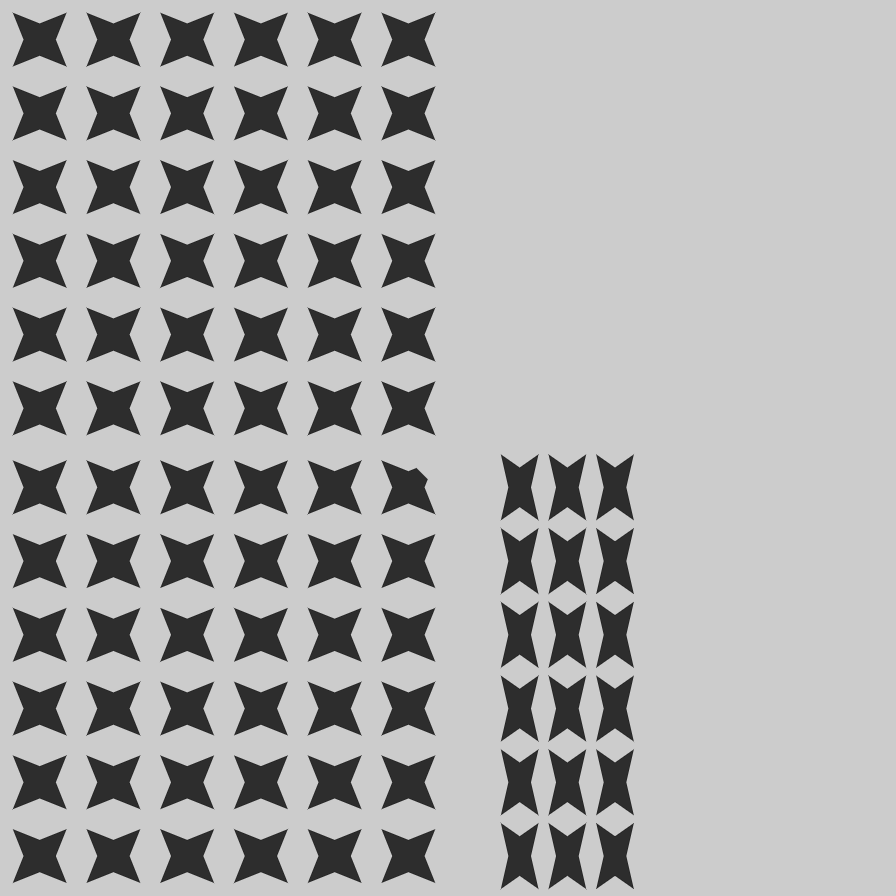
This pattern is drawn by a Shadertoy shader. Its source:

```glsl
// Draws three grids of dark four-pointed stars on pale grey, one star with a cut tip.
#define PAPER vec3(0.80)
#define INK vec3(0.175)
#define RIM vec3(0.135)
#define RIM_WIDTH 0.0008
#define NOTCH 0.6
#define PITCH 0.0823
#define NARROW_PITCH 0.0532
#define SQUARE_HALF vec2(0.0300)
#define NARROW_HALF vec2(0.0210, 0.0368)
#define TIP_CUT 1.02

// Signed distance to the edges of a star whose tips sit at the corners of a box.
float starDistance(vec2 p, vec2 halfSize) {
    vec2 q = abs(p) / halfSize;
    float slope = 1.0 - NOTCH;
    float upper = (q.y - slope * q.x - NOTCH) / length(vec2(slope, 1.0) / halfSize);
    float side = (q.x - slope * q.y - NOTCH) / length(vec2(1.0, slope) / halfSize);
    return max(upper, side);
}

// Index of the nearest cell in a bounded grid.
vec2 nearestCell(vec2 p, vec2 first, vec2 pitch, vec2 count) {
    return clamp(floor((p - first) / pitch + 0.5), vec2(0.0), count - 1.0);
}

float starGrid(vec2 p, vec2 first, vec2 pitch, vec2 count, vec2 halfSize) {
    vec2 cell = nearestCell(p, first, pitch, count);
    return starDistance(p - first - cell * pitch, halfSize);
}

void mainImage(out vec4 fragColor, in vec2 fragCoord) {
    vec2 uv = fragCoord / iResolution.xy;
    float pixel = 1.0 / min(iResolution.x, iResolution.y);

    vec2 squarePitch = vec2(PITCH);
    vec2 narrowPitch = vec2(NARROW_PITCH, PITCH);
    vec2 squareCount = vec2(6.0);
    vec2 lowerFirst = vec2(0.0443, 0.0446);
    vec2 upperFirst = vec2(0.0443, 0.5443);
    vec2 narrowFirst = vec2(0.5800, 0.0446);

    // Lower grid, with the upper right tip of its last star cut off.
    float lower = starGrid(uv, lowerFirst, squarePitch, squareCount, SQUARE_HALF);
    vec2 cutCentre = lowerFirst + squarePitch * (squareCount - 1.0);
    vec2 fromCut = uv - cutCentre;
    float cut = (fromCut.x + fromCut.y - TIP_CUT * SQUARE_HALF.x) / sqrt(2.0);
    if (all(lessThan(abs(fromCut), 0.5 * squarePitch))) lower = max(lower, cut);

    // Upper grid and the narrow columns.
    float upper = starGrid(uv, upperFirst, squarePitch, squareCount, SQUARE_HALF);
    float narrow = starGrid(uv, narrowFirst, narrowPitch, vec2(3.0, 6.0), NARROW_HALF);
    float dist = min(lower, min(upper, narrow));

    // Ink with a faint darker rim, smoothed at the edges.
    float fill = clamp(0.5 - dist / pixel, 0.0, 1.0);
    float core = clamp(0.5 - (dist + RIM_WIDTH) / pixel, 0.0, 1.0);
    vec3 color = mix(PAPER, mix(RIM, INK, core), fill);
    fragColor = vec4(color, 1.0);
}
```
